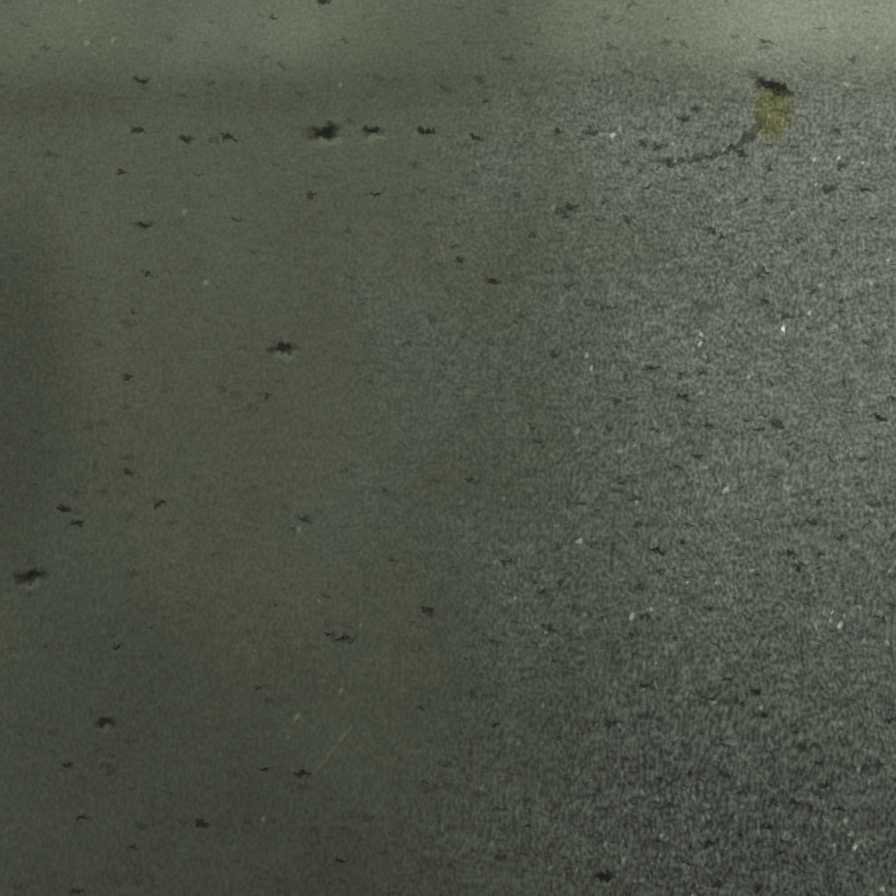
Reproduce this texture procedurally as a WebGL 1 fragment shader.

```glsl
precision highp float;
uniform vec2 u_resolution;

vec2 hash2(vec2 p) {
  vec3 q = fract(vec3(p.xyx) * vec3(0.1031, 0.1030, 0.0973));
  q += dot(q, q.yzx + 33.33);
  return fract((q.xx + q.yz) * q.zy);
}

float gradDot(vec2 cell, vec2 offset, vec2 corner) {
  float angle = 6.2832 * hash2(cell + corner).x;
  return dot(vec2(cos(angle), sin(angle)), offset - corner);
}

float gradientNoise(vec2 p) {
  vec2 i = floor(p), f = fract(p);
  vec2 w = f * f * f * (f * (f * 6.0 - 15.0) + 10.0);
  float low = mix(gradDot(i, f, vec2(0.0)), gradDot(i, f, vec2(1.0, 0.0)), w.x);
  float high = mix(gradDot(i, f, vec2(0.0, 1.0)), gradDot(i, f, vec2(1.0)), w.x);
  return mix(low, high, w.y);
}

float fbm(vec2 p) {
  float sum = 0.0, gain = 0.6;
  for (int i = 0; i < 4; i++) {
    sum += gain * gradientNoise(p);
    p = mat2(0.8, 0.6, -0.6, 0.8) * p * 2.03 + 17.3;
    gain *= 0.55;
  }
  return sum;
}

// Soft ellipses in a jittered grid; radius is in canvas units.
float scatter(vec2 p, float cells, float density, vec2 radius, float slant, float seed) {
  vec2 home = floor(p * cells);
  float cover = 0.0;
  for (int y = -1; y <= 1; y++) {
    for (int x = -1; x <= 1; x++) {
      vec2 cell = home + vec2(float(x), float(y));
      vec2 trait = hash2(cell + seed + 71.0);
      vec2 d = p - (cell + hash2(cell + seed)) / cells;
      d.x -= slant * d.y;
      float size = mix(0.45, 1.2, trait.y * trait.y);
      float spot = 1.0 - smoothstep(0.2, 1.3, length(d / (radius * size)));
      cover = max(cover, spot * step(trait.x, density) * mix(0.35, 1.0, trait.y));
    }
  }
  return cover;
}

float segmentDistance(vec2 p, vec2 a, vec2 b) {
  vec2 ab = b - a;
  return length(p - a - ab * clamp(dot(p - a, ab) / dot(ab, ab), 0.0, 1.0));
}

float blob(vec2 p, vec2 center, vec2 radius) {
  return 1.0 - smoothstep(0.35, 1.15, length((p - center) / radius));
}

// Broad light, shadow band and streaks near the far edge.
float lighting(vec2 uv, float sheen) {
  float tone = 0.258 + 0.112 * uv.y + 0.09 * sheen;
  float farEdge = smoothstep(0.87, 0.98, uv.y);
  tone += farEdge * (0.025 + 0.085 * smoothstep(0.55, 1.0, uv.x));
  float bandY = 0.89 + 0.025 * uv.x;
  tone -= 0.03 * exp(-pow((uv.y - bandY) / 0.03, 2.0));
  float streak = gradientNoise(vec2((uv.x - 0.65 * uv.y) * 8.0, uv.y * 1.5));
  tone += 0.08 * farEdge * streak;
  tone -= 0.045 * blob(uv, vec2(0.0, 0.58), vec2(0.11, 0.25));
  return tone + 0.04 * fbm(uv * 4.0 + 3.0);
}

void main() {
  vec2 uv = gl_FragCoord.xy / u_resolution;
  vec2 ground = vec2(uv.x, uv.y * (0.9 + 0.3 * uv.y));
  vec2 rough = uv + 0.011 * vec2(fbm(uv * 85.0), fbm(uv * 85.0 + 40.0));

  float patches = fbm(uv * 6.0 + 9.0);
  float sheen = smoothstep(0.4, 0.98, uv.x + 0.16 * patches);
  sheen *= mix(0.3, 1.0, smoothstep(0.0, 0.55, uv.y));
  float wear = smoothstep(0.35, 0.85, uv.x + 0.18 * patches);
  wear *= 1.0 - 0.75 * smoothstep(0.86, 0.97, uv.y);
  float clump = smoothstep(-0.3, 0.4, fbm(ground * vec2(17.0, 24.0) + 31.0));
  float tone = lighting(uv, sheen);

  // Grain from fine to coarse, stronger on the worn side.
  float fine = gradientNoise(ground * vec2(230.0, 150.0) + 4.0 * patches);
  tone += (0.04 + 0.1 * wear) * fine;
  tone += (0.032 + 0.095 * wear) * fbm(ground * vec2(62.0, 74.0));
  tone += (0.012 + 0.04 * wear) * fbm(ground * vec2(20.0, 34.0) + 55.0);
  tone += (0.025 + 0.03 * wear) * gradientNoise(uv * vec2(250.0, 245.0) + 11.0);

  // Ragged pits with a faint lit lower rim.
  vec2 rim = vec2(-0.002, 0.008);
  float small = scatter(rough, 24.0, 0.15, vec2(0.0085, 0.004), -0.5, 5.0);
  float large = scatter(rough, 8.0, 0.17, vec2(0.018, 0.009), 0.5, 23.0);
  float lit = scatter(rough + rim, 8.0, 0.17, vec2(0.017, 0.008), 0.5, 23.0);
  float chips = scatter(rough, 50.0, 0.32, vec2(0.007, 0.0036), -0.4, 61.0);
  tone += 0.07 * lit;
  tone *= 1.0 - 0.5 * small;
  tone *= 1.0 - 0.65 * large;
  tone *= 1.0 - chips * mix(0.16, 0.42, wear);

  // Curved ridge, mossy hollow with a ragged lip, and a thin scratch.
  vec2 arc = (rough - vec2(0.75, 0.885)) / vec2(0.105, 0.065);
  float ridge = 1.0 - smoothstep(0.01, 0.08, abs(length(arc) - 1.0));
  ridge *= smoothstep(0.1, 0.6, -arc.y) * smoothstep(-0.35, 0.1, arc.x);
  float moss = blob(rough, vec2(0.862, 0.877), vec2(0.026, 0.038));
  float lip = blob(rough + vec2(0.0, 0.4 * (uv.x - 0.86)), vec2(0.861, 0.905), vec2(0.03, 0.009));
  tone *= 1.0 - 0.3 * ridge - 0.1 * moss - 0.55 * lip;
  tone += 0.1 * moss * fbm(uv * 70.0 + 8.0);
  float scratch = segmentDistance(uv, vec2(0.345, 0.13), vec2(0.393, 0.19));
  tone += 0.04 * (1.0 - smoothstep(0.0005, 0.003, scratch));

  // Clustered short glints and rare bright sparks.
  vec2 bent = mix(uv, rough, 0.35);
  float glints = scatter(bent, 95.0, 0.4, vec2(0.0023, 0.0046), -0.3, 97.0);
  float flecks = scatter(bent, 80.0, 0.3, vec2(0.0036, 0.0026), 0.3, 131.0);
  float sparks = scatter(bent, 42.0, 0.22, vec2(0.0032, 0.0042), 0.3, 151.0);
  tone += wear * clump * (0.16 * glints + 0.12 * flecks + 0.42 * sparks);
  tone += 0.12 * scatter(bent, 22.0, 0.09, vec2(0.003, 0.004), 0.3, 211.0);

  vec3 olive = vec3(0.94, 1.0, 0.82);
  vec3 coolGrey = vec3(0.95, 1.0, 0.91);
  float coolness = clamp(0.15 + 0.75 * wear + 0.4 * patches, 0.0, 1.0);
  vec3 color = tone * mix(olive, coolGrey, coolness);
  color = mix(color, tone * vec3(1.0, 1.02, 0.62), 0.75 * moss);
  gl_FragColor = vec4(clamp(color, 0.0, 1.0), 1.0);
}
```
